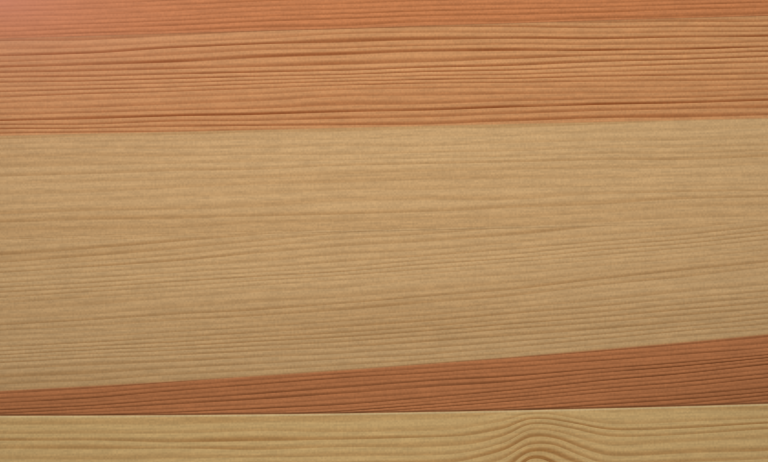
A WebGL 1 fragment shader for this texture:

```glsl
precision highp float;
uniform vec2 u_resolution;

const vec3 PALE = vec3(0.765, 0.622, 0.438);
const vec3 PALE_LINE = vec3(0.64, 0.475, 0.295);
const vec3 ORANGE = vec3(0.79, 0.575, 0.385);
const vec3 ORANGE_LINE = vec3(0.56, 0.32, 0.17);
const vec3 RED = vec3(0.725, 0.465, 0.295);
const vec3 RED_LINE = vec3(0.50, 0.295, 0.165);
const vec3 CREAM = vec3(0.80, 0.66, 0.44);
const vec3 CREAM_LINE = vec3(0.64, 0.45, 0.25);
const vec3 GLOW = vec3(0.86, 0.56, 0.49);
const vec3 GAP = vec3(0.36, 0.22, 0.12);
const vec3 BEVEL = vec3(0.84, 0.73, 0.54);
const float ORANGE_RINGS = 82.0;
const float PALE_RINGS = 80.0;
const float RED_RINGS = 108.0;
const float CREAM_RINGS = 52.0;
const float FIBRE = 0.035;
const float SPECKLE = 0.03;
const vec2 KNOT = vec2(0.70, 0.985);

float hash(vec2 p) {
  p = fract(p * vec2(0.1031, 0.1137));
  p += dot(p, p.yx + 33.33);
  return fract((p.x + p.y) * p.x * 41.7);
}

float noise(vec2 p) {
  vec2 i = floor(p), f = fract(p);
  f = f * f * (3.0 - 2.0 * f);
  return mix(mix(hash(i), hash(i + vec2(1.0, 0.0)), f.x),
             mix(hash(i + vec2(0.0, 1.0)), hash(i + 1.0), f.x), f.y);
}

// Growth rings: slow darkening, then a sharper end, each ring with its own weight
float rings(float depth, float x, float count, float seed) {
  float r = depth * count + 1.6 * noise(vec2(x * 2.0 + seed, depth * 22.0));
  r += 0.35 * noise(vec2(x * 9.0, depth * 50.0 + seed)) + 20.0;
  float f = fract(r);
  float weight = 0.35 + 0.65 * hash(vec2(floor(r) + seed, seed + 3.0));
  float wear = 0.7 + 0.5 * noise(vec2(x * 14.0 + seed, r * 1.3));
  return smoothstep(0.2, 0.72, f) * (1.0 - smoothstep(0.76, 1.0, f)) * weight * wear;
}

float below(float t, float edge, float soft) {
  return smoothstep(edge - soft, edge + soft, t);
}

void main() {
  vec2 uv = gl_FragCoord.xy / u_resolution;
  float x = uv.x, t = 1.0 - uv.y;
  float soft = max(0.8 / u_resolution.y, 0.0015);

  // Borders between the strips, measured from the top
  float wave = 0.004 * (noise(vec2(x * 4.0, 7.0)) - 0.5);
  float topSeam = 0.086 - 0.053 * x + wave;
  float paleEdge = 0.296 - 0.041 * x + wave;
  float midSeam = 0.52 - 0.04 * x + wave;
  float redEdge = 0.848 - 0.085 * x - 0.040 * x * x + wave;
  float joint = 0.900 - 0.026 * x * x;

  // Orange strips, denser in late wood towards their lower edge
  float od = t - paleEdge;
  float late = smoothstep(-0.10, 0.0, od);
  float patches = noise(vec2(x * 1.5, od * 32.0 + 40.0));
  float og = rings(od + 0.4, x, ORANGE_RINGS, 11.0);
  vec3 orange = mix(ORANGE, ORANGE_LINE, clamp(og * 0.78 + late * 0.13 + patches * 0.14, 0.0, 1.0));
  float tg = rings(t - topSeam + 0.3, x, 95.0, 23.0);
  vec3 topStrip = mix(RED * 1.04, ORANGE_LINE, tg * 0.5);
  vec3 col = mix(topStrip, orange, below(t, topSeam, soft));
  col *= 1.0 - 0.12 * exp(-abs(t - topSeam) / 0.003);

  // Pale heartboard: two grain directions meeting at a faint seam
  float upper = rings(t - paleEdge, x, PALE_RINGS * 0.7, 37.0);
  float lower = rings(t - redEdge + 0.6, x, PALE_RINGS, 53.0);
  float lowerPart = below(t, midSeam, 0.006);
  float pg = mix(upper * 0.42, lower * 0.55, lowerPart);
  float bands = noise(vec2(x * 2.0 + 5.0, (t - mix(paleEdge, redEdge, lowerPart)) * 38.0 + 60.0));
  vec3 pale = mix(PALE, PALE_LINE, pg + 0.26 * bands * bands);
  float seamFade = smoothstep(0.25, 0.5, x) * (1.0 - smoothstep(0.6, 0.95, x));
  pale *= 1.0 - 0.09 * seamFade * exp(-abs(t - midSeam) / 0.0025);
  col = mix(col, pale, below(t, paleEdge, soft * 1.5));

  // Red wedge
  float rg = rings(t - redEdge + 0.2, x, RED_RINGS, 71.0);
  vec3 red = mix(RED, RED_LINE, rg * 0.7 + 0.2 * noise(vec2(x * 3.0, (t - redEdge) * 40.0)));
  col = mix(col, red, below(t, redEdge, soft * 1.8));

  // Cream board whose broad rings arch over a knot
  vec2 k = (vec2(x, t) - KNOT) * vec2(1.0, 0.6);
  float arch = exp(-dot(k, k) / 0.0035);
  float swirl = noise(vec2(x * 26.0, t * 24.0)) - 0.5;
  float cd = t - joint + arch * (0.055 + 0.035 * swirl) + 0.03 * max(x - KNOT.x, 0.0);
  float cg = rings(cd + 0.2, x, CREAM_RINGS, 89.0);
  vec3 cream = mix(CREAM, CREAM_LINE, clamp(cg * (0.72 + 0.3 * arch) + 0.12 * arch, 0.0, 1.0));
  col = mix(col, cream, below(t, joint, soft));
  col = mix(col, GAP, 0.5 * exp(-pow((t - joint + 0.002) / 0.0022, 2.0)));
  col = mix(col, BEVEL, 0.75 * exp(-pow((t - joint - 0.002) / 0.0024, 2.0)));

  // Fibres and fine speckle
  col *= 1.0 + FIBRE * (noise(vec2(x * 45.0, (t + 0.05 * x) * 260.0)) - 0.5) * 2.0;
  col *= 1.0 + SPECKLE * (noise(uv * vec2(420.0, 250.0)) - 0.5) * 2.0;

  // Light: pink glow at the upper left, falling off towards the bottom and sides
  col = mix(col, GLOW, 0.6 * exp(-length(vec2(x * 6.0, t * 8.0))));
  float side = (x - 0.48) * (x - 0.48);
  col *= 1.015 - 0.11 * smoothstep(0.35, 1.0, t) - 0.18 * side;
  gl_FragColor = vec4(clamp(col, 0.0, 1.0), 1.0);
}
```
